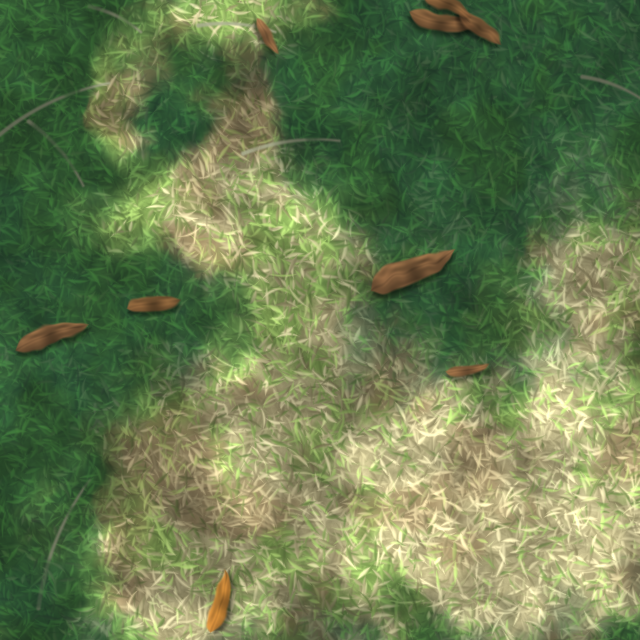
A Shadertoy shader for this texture:

```glsl
// Lawn of short grass and dry straw in dappled sunlight, with fallen leaves and twigs.
const int LAYERS = 8;
const float CELL = 0.026;          // spacing of blades in one layer
const float BLADE_WIDTH = 0.0026;
const float SOFT = 0.0023;         // edge softness
const float GLARE = 0.50;          // extra brightness of the sunniest spots

const vec3 SHADE_DARK = vec3(0.14, 0.235, 0.155);
const vec3 SHADE_GREEN = vec3(0.25, 0.475, 0.22);
const vec3 SHADE_STRAW = vec3(0.35, 0.42, 0.28);
const vec3 SUN_DARK = vec3(0.26, 0.33, 0.17);
const vec3 SUN_GREEN = vec3(0.61, 0.73, 0.40);
const vec3 STRAW_DARK = vec3(0.35, 0.33, 0.23);
const vec3 STRAW_LIGHT = vec3(0.80, 0.77, 0.61);
const vec3 SOIL = vec3(0.42, 0.35, 0.25);
const vec3 LEAF_BROWN = vec3(0.54, 0.38, 0.25);
const vec3 LEAF_ORANGE = vec3(0.72, 0.47, 0.18);
const vec3 TWIG = vec3(0.52, 0.53, 0.44);

// Sun patches: centre, radii
const vec4 PATCHES[11] = vec4[11](
    vec4(0.62, 0.17, 0.38, 0.23), vec4(0.38, 0.31, 0.20, 0.11),
    vec4(0.46, 0.61, 0.14, 0.11), vec4(0.28, 0.68, 0.12, 0.08),
    vec4(0.38, 0.81, 0.06, 0.09), vec4(0.34, 0.98, 0.14, 0.06),
    vec4(0.95, 0.57, 0.15, 0.13), vec4(0.28, 0.10, 0.11, 0.16),
    vec4(0.93, 0.25, 0.20, 0.16), vec4(0.19, 0.85, 0.04, 0.09),
    vec4(0.47, 0.46, 0.09, 0.07));
// Leaves: centre, angle, half length
const vec4 LEAVES[9] = vec4[9](
    vec4(0.645, 0.578, 0.46, 0.073), vec4(0.343, 0.06, 1.38, 0.050),
    vec4(0.69, 0.968, -0.25, 0.052), vec4(0.75, 0.957, -0.75, 0.042),
    vec4(0.70, 0.99, -0.5, 0.040), vec4(0.08, 0.475, 0.35, 0.060),
    vec4(0.24, 0.525, 0.20, 0.042), vec4(0.42, 0.945, -0.9, 0.032),
    vec4(0.73, 0.425, 0.10, 0.034));
// Twigs: both ends
const vec4 TWIGS[7] = vec4[7](
    vec4(0.045, 0.81, 0.13, 0.71), vec4(0.0, 0.79, 0.17, 0.87),
    vec4(0.06, 0.05, 0.14, 0.25), vec4(0.91, 0.88, 1.01, 0.84),
    vec4(0.14, 0.99, 0.22, 0.95), vec4(0.31, 0.96, 0.43, 0.95),
    vec4(0.38, 0.76, 0.53, 0.78));

vec4 hash4(vec2 p) {
    vec4 q = fract(p.xyxy * vec4(0.1031, 0.1030, 0.0973, 0.1099));
    q += dot(q, q.wzxy + 33.33);
    return fract((q.xxyz + q.yzzw) * q.zywx);
}

float noise(vec2 p) {
    vec2 i = floor(p), f = fract(p);
    f = f * f * (3.0 - 2.0 * f);
    return mix(mix(hash4(i).x, hash4(i + vec2(1, 0)).x, f.x),
               mix(hash4(i + vec2(0, 1)).x, hash4(i + vec2(1, 1)).x, f.x), f.y);
}

float fbm(vec2 p) {
    float sum = 0.0, amp = 0.533;
    for (int i = 0; i < 4; i++) {
        sum += amp * noise(p);
        p = mat2(1.6, 1.2, -1.2, 1.6) * p + 17.0;
        amp *= 0.5;
    }
    return sum;
}

vec2 turn(vec2 p, float a) {
    return vec2(cos(a) * p.x + sin(a) * p.y, cos(a) * p.y - sin(a) * p.x);
}

float sunlight(vec2 p) {
    p += 0.09 * (vec2(fbm(p * 11.0 + 40.0), fbm(p * 11.0 + 80.0)) - 0.5);
    float sum = 0.0;
    for (int i = 0; i < 11; i++) {
        vec2 d = (p - PATCHES[i].xy) / PATCHES[i].zw;
        sum += exp(-dot(d, d));
    }
    return smoothstep(0.08, 0.95, sum + 0.7 * (fbm(p * 16.0 + 5.0) - 0.5));
}

vec3 grassColour(float tone, float kind, float light, float dry) {
    float straw = smoothstep(-0.15, 0.15, dry - kind);
    vec3 shade = mix(SHADE_DARK, mix(SHADE_GREEN, SHADE_STRAW, straw * 0.7), tone);
    vec3 sun = mix(mix(SUN_DARK, STRAW_DARK, straw), mix(SUN_GREEN, STRAW_LIGHT, straw), tone);
    return mix(shade, sun, light);
}

void mainImage(out vec4 fragColor, in vec2 fragCoord) {
    vec2 uv = fragCoord / iResolution.y;
    float light = sunlight(uv);
    float clump = fbm(uv * 14.0 + 120.0);
    float dry = clamp(0.12 + 0.42 * light + 1.1 * (clump - 0.5) + 0.25 * (uv.x - uv.y), 0.05, 0.85);

    // Ground between the blades, with bare soil where light fades
    float bare = smoothstep(0.50, 0.72, fbm(uv * 10.0 + 200.0)) * smoothstep(0.05, 0.4, light);
    vec3 col = grassColour(0.1 + 0.4 * fbm(uv * 70.0), 0.5, light, dry);
    col = mix(col, SOIL * 0.9, 0.6 * bare);

    // Overlapping layers of curved blades, brighter towards the top
    for (int layer = 0; layer < LAYERS; layer++) {
        float l = float(layer);
        vec2 p = turn(uv, l * 0.77) / CELL + l * 31.7;
        vec2 base = floor(p);
        for (int k = 0; k < 9; k++) {
            vec2 id = base + vec2(k % 3 - 1, k / 3 - 1);
            vec4 h = hash4(id + l * 57.0 + 300.0);
            vec4 g = hash4(id + l * 91.0 + 700.0);
            vec2 q = turn((p - id - h.xy) * CELL, 2.2 + (h.z - 0.5) * 2.9 - l * 0.77);
            float halfLen = mix(0.007, 0.018, h.w);
            float across = q.y + (g.z - 0.5) * 30.0 * q.x * q.x;
            float t = q.x / halfLen;
            float d = abs(across) - BLADE_WIDTH * mix(0.6, 1.2, g.w) * (1.0 - t * t);
            float mask = smoothstep(SOFT, -SOFT, d);
            float tone = mix(0.08, 0.95, g.x) * mix(0.85, 1.02, l / 7.0) + 0.12 * across / BLADE_WIDTH;
            tone = clamp(tone, 0.0, 1.1);
            vec3 blade = grassColour(tone, g.y, light, dry);
            col = mix(col, mix(blade, SOIL * (0.6 + 0.8 * tone), 0.4 * bare), mask * 0.80);
        }
    }
    // Broad changes of brightness and the sunniest spots
    float glare = light * smoothstep(0.33, 0.68, fbm(uv * 8.0 + 31.0));
    col *= (0.72 + 0.56 * fbm(uv * 18.0 + 60.0)) * (1.0 + 0.06 * light + GLARE * glare);
    col = mix(col, col * vec3(0.93, 0.97, 1.07), (1.0 - light) * smoothstep(0.4, 0.65, clump));

    // Twigs
    for (int i = 0; i < 7; i++) {
        vec2 a = TWIGS[i].xy, b = TWIGS[i].zw - a, r = uv - a;
        float t = clamp(dot(r, b) / dot(b, b), 0.0, 1.0);
        vec2 bend = vec2(-b.y, b.x) * 0.25 * t * (1.0 - t);
        float d = length(r - b * t - bend) - 0.0028 * (1.0 - 0.5 * t);
        float worn = smoothstep(0.25, 0.5, noise(uv * 35.0));
        col = mix(col, TWIG * (0.8 + 0.5 * light), smoothstep(0.003, -0.002, d) * mix(0.35, 0.85, worn));
    }

    // Fallen leaves with shadow, rib and mottling
    for (int i = 0; i < 9; i++) {
        vec4 leaf = LEAVES[i];
        vec2 q = turn(uv - leaf.xy, leaf.z);
        q.y += 0.004 * sin(q.x * 45.0 + float(i)) + 0.006 * (noise(uv * 60.0) - 0.5);
        float t = clamp(q.x / leaf.w, -1.3, 1.3);
        float halfWidth = 0.25 * leaf.w * (1.0 - t * t * t * t) * (1.0 - 0.25 * t);
        float d = abs(q.y) - halfWidth;
        float under = abs(q.y + 0.007) - halfWidth;
        col *= 1.0 - 0.4 * smoothstep(0.006, -0.005, under);
        vec3 tint = mix(LEAF_BROWN, LEAF_ORANGE, i == 1 ? 0.9 : 0.2 * hash4(vec2(i, 9)).x);
        tint *= 0.62 + 0.55 * noise(q * vec2(45.0, 150.0) + 90.0) + 0.2 * light;
        tint *= 1.0 + 8.0 * q.y - 0.12 * smoothstep(0.003, 0.0, abs(q.y));
        col = mix(col, tint, smoothstep(0.0028, -0.0028, d) * 0.92);
    }
    fragColor = vec4(clamp(col, 0.0, 1.0), 1.0);
}
```
